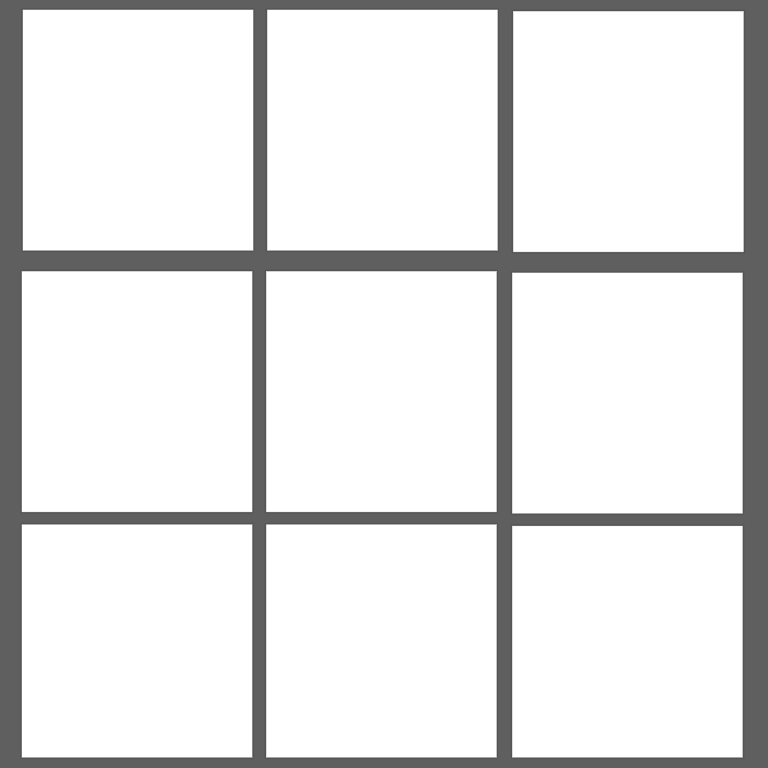
This pattern is drawn by a three.js fragment shader. Its source:

```glsl
// Three by three white panes on a flat grey ground, parted by uneven bars.
// Each pane is a box distance; a loop keeps the nearest one, and slight
// row and column offsets give the hand-placed spacing.
varying vec2 vUv;

// Signed distance to the box between two corners, negative inside.
float boxDistance(vec2 p, vec2 low, vec2 high) {
  vec2 d = max(low - p, p - high);
  return length(max(d, 0.0)) + min(max(d.x, d.y), 0.0);
}

// Distance to the pane at a column (from the left) and row (from the bottom).
float paneDistance(vec2 p, float column, float row) {
  float lastColumn = step(1.5, column);
  float topRow = step(1.5, row);
  float upperRows = step(0.5, row);

  vec2 low = vec2(0.0284 + 0.3182 * column + 0.0021 * lastColumn + 0.0013 * topRow,
                  0.0137 + 0.3196 * row + 0.0209 * topRow);
  vec2 high = low + vec2(0.3001, 0.3034 + 0.0101 * upperRows);

  // The last column hangs slightly lower; its bottom pane is only shorter.
  high.y -= 0.0019 * lastColumn;
  low.y -= 0.0019 * lastColumn * upperRows;
  return boxDistance(p, low, high);
}

void main() {
  float nearest = 1.0;
  for (int row = 0; row < 3; row++) {
    for (int column = 0; column < 3; column++) {
      nearest = min(nearest, paneDistance(vUv, float(column), float(row)));
    }
  }

  // Grey ground with a faint dark seam hugging each pane.
  float seam = 1.0 - smoothstep(0.001, 0.0032, nearest);
  vec3 color = vec3(0.373 - 0.045 * seam);

  // White panes with soft edges.
  color = mix(color, vec3(1.0), 1.0 - smoothstep(-0.001, 0.001, nearest));
  gl_FragColor = vec4(color, 1.0);
}
```
